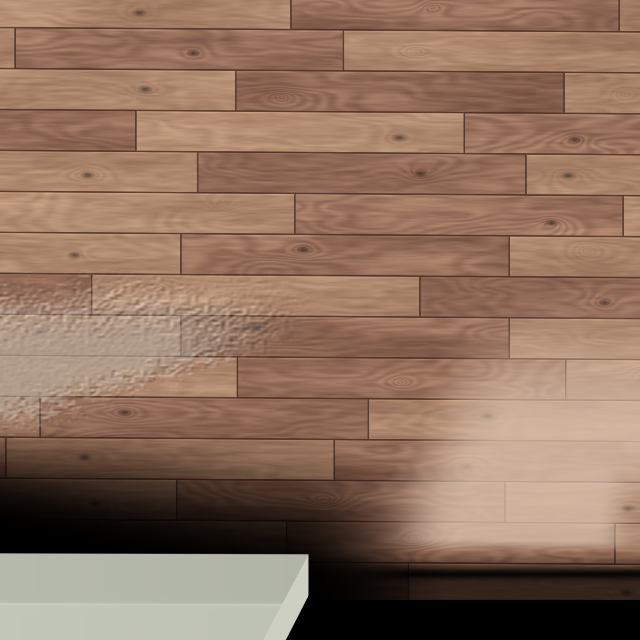
Write a three.js fragment shader that draws this texture.

```glsl
// Staggered wooden planks in fifteen courses, with window glare and deep shade,
// and the pale corner of a table at lower left. Grain comes from contour lines
// of stretched value noise, bent around a hashed knot in each plank.
varying vec2 vUv;

const float COURSE = 0.0640;   // height of a course
const float PLANK = 0.5130;    // length of a plank
const float SOFT = 0.0012;     // edge smoothing

float hash(vec2 p) {
  vec3 q = fract(vec3(p.xyx) * 0.1031);
  q += dot(q, q.yzx + 33.33);
  return fract((q.x + q.y) * q.z);
}

float noise(vec2 p) {
  vec2 i = floor(p), f = fract(p);
  f = f * f * (3.0 - 2.0 * f);
  return mix(mix(hash(i), hash(i + vec2(1.0, 0.0)), f.x),
             mix(hash(i + vec2(0.0, 1.0)), hash(i + 1.0), f.x), f.y);
}

float above(float edge, float v) { return smoothstep(edge - SOFT, edge + SOFT, v); }

// Start of the first full plank in each course, as a share of its length
float stagger(float row) {
  mat4 shifts = mat4(0.886, 0.046, 0.718, 0.414, 0.602, 0.898, 0.551, 0.279,
                     0.551, 0.723, 0.122, 0.018, 0.538, 0.873, 0.244, 0.5);
  float s = 0.0;
  for (int i = 0; i < 4; i++)
    for (int j = 0; j < 4; j++)
      if (abs(row - float(i * 4 + j)) < 0.5) s = shifts[i][j];
  return s;
}

// Grain within one plank: q in canvas units from its corner, pale 0 or 1
vec3 wood(vec2 q, vec2 id, float pale) {
  float seed = hash(id + 7.0);
  vec2 g = q + vec2(seed * 17.0, hash(id + 19.0) * 9.0);
  vec2 knotAt = vec2(0.06 + 0.38 * seed, COURSE * (0.3 + 0.4 * hash(id + 3.0)));
  float d = length((q - knotAt) * vec2(1.0, 1.9));
  float field = noise(g * vec2(5.0, 25.0)) + 0.3 * noise(g * vec2(15.0, 70.0))
              + 0.8 * exp(-d * 55.0);
  float ring = 0.5 + 0.5 * sin(field * 34.0);
  float broad = noise(g * vec2(4.0, 34.0) + 40.0);
  float streak = noise(g * vec2(16.0, 210.0));
  float fibre = noise(g * vec2(55.0, 420.0));
  float figure = mix(0.20, 0.13, pale);
  float v = 0.5 + figure * (ring - 0.5) * (0.5 + broad) + 0.42 * (broad - 0.5)
          + 0.24 * (streak - 0.5) + 0.16 * (fibre - 0.5) + 0.10 * (seed - 0.5);
  vec3 dark = mix(vec3(0.43, 0.29, 0.235), vec3(0.53, 0.38, 0.30), pale);
  vec3 light = mix(vec3(0.73, 0.56, 0.46), vec3(0.80, 0.65, 0.53), pale);
  vec3 c = mix(dark, light, clamp(v, 0.0, 1.0));
  float heart = exp(-d * d * 14000.0) * step(0.25, hash(id + 11.0));
  return c * (1.0 - 0.42 * heart);
}

// Planks with joints; p is measured from the top left
vec3 planks(vec2 p) {
  float s = (p.y - 0.0068 * p.x - 0.0430) / COURSE + 1.0;
  float row = floor(s);
  float along = p.x / PLANK - stagger(row);
  float k = floor(along);
  vec2 q = vec2(fract(along) * PLANK, fract(s) * COURSE);
  float pale = abs(mod(k, 2.0) - step(2.5, mod(row, 4.0)));
  vec3 c = wood(q, vec2(k + 5.0, row), pale);
  float gap = min(min(q.x, PLANK - q.x), min(q.y, COURSE - q.y));
  float bevel = smoothstep(0.001, 0.002, q.y) * (1.0 - smoothstep(0.002, 0.005, q.y));
  c *= 1.0 + 0.10 * bevel;
  return mix(c, vec3(0.27, 0.17, 0.13), 0.8 * (1.0 - smoothstep(0.0004, 0.0020, gap)));
}

// Dull reflection at left, broken up by the embossed surface
vec3 dullGlare(vec3 c, vec2 p) {
  float relief = noise(p * vec2(130.0, 190.0)) - 0.5;
  float t = p.y + 0.035 * relief + 0.03 * (noise(p * vec2(14.0, 24.0)) - 0.5);
  float edge = 0.675 - 0.20 * p.x - 0.28 * p.x * p.x;
  float m = smoothstep(0.42, 0.54, t) * (1.0 - smoothstep(edge - 0.05, edge + 0.01, t))
          * (1.0 - smoothstep(0.22, 0.54, p.x));
  float rough = m * (1.0 - m) * 4.0;
  float pits = noise(p * vec2(150.0, 230.0) + 31.0) - noise(p * vec2(150.0, 230.0) + vec2(31.5, 31.6));
  c = mix(c, vec3(0.71, 0.66, 0.61), 0.68 * m);
  return c + (0.22 * rough + 0.05 * m) * pits;
}

// Warm window reflection at right, with a crisp lower end
vec3 warmGlare(vec3 c, vec2 p) {
  float edge = 0.76 - 0.48 * (p.y - 0.52) + 0.03 * (noise(p * 18.0) - 0.5);
  float m = smoothstep(edge - 0.07, edge + 0.10, p.x) * smoothstep(0.44, 0.68, p.y)
          * (1.0 - smoothstep(0.838, 0.862, p.y - 0.015 * (p.x - 0.6)));
  m *= 1.0 - 0.7 * smoothstep(0.93, 1.0, p.x) * smoothstep(0.70, 0.80, p.y);
  return mix(c, vec3(0.87, 0.77, 0.69), 0.76 * m);
}

// Share of light left by the shade at lower left and along the floor's end
float daylight(vec2 p) {
  float start = 0.64 + 0.03 * p.x;
  float shade = smoothstep(start, start + 0.20 + 0.20 * p.x, p.y)
              * (1.0 - smoothstep(0.45, 0.72, p.x));
  float band = exp(-pow((p.y - 0.897) / 0.008, 2.0)) * smoothstep(0.52, 0.66, p.x);
  float rim = mix(1.0, 0.32, smoothstep(0.855, 0.905, p.y));
  return pow(1.0 - shade, 1.6) * rim * (1.0 - 0.85 * band) * (1.0 - above(0.9375, p.y));
}

// Table corner: top, front lip and bright slanted side
vec3 table(vec3 c, vec2 p) {
  float inside = above(0.8646 + 0.003 * p.x, p.y) * (1.0 - above(0.482, p.x))
               * (1.0 - above(0.482 - 0.513 * (p.y - 0.931), p.x));
  float lip = 0.943 + 0.003 * p.x;
  vec3 face = mix(vec3(0.70, 0.715, 0.66), vec3(0.75, 0.765, 0.71), above(lip, p.y));
  face += 0.05 * exp(-abs(p.y - lip) * 500.0) + 0.04 * (0.25 - p.x);
  face = mix(face, vec3(0.80, 0.81, 0.76), above(0.482 - 0.534 * (p.y - 0.867), p.x));
  return mix(c, face, inside);
}

void main() {
  vec2 p = vec2(vUv.x, 1.0 - vUv.y);
  vec3 c = dullGlare(planks(p), p);
  c = warmGlare(c, p) * mix(vec3(0.92, 0.80, 0.72), vec3(1.0), daylight(p)) * daylight(p);
  gl_FragColor = vec4(table(c, p), 1.0);
}
```
